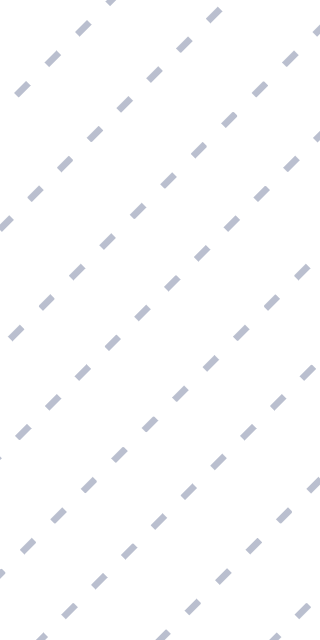
Give the GLSL for this pattern, as a Shadertoy shader.

```glsl
#define LINE_COUNT 8
#define LINE_STEP 0.1758
#define LINE_START vec2(0.1940, 0.1842)
#define ROW_PITCH vec2(0.04759, 0.04656)
#define ROW_START vec2(0.0443, 0.0234)
#define DASH_HALF vec2(0.0133, 0.00515)
#define CORNER_WEAR 0.0026
#define EDGE_SPLAY 0.0195
#define INK vec3(0.73, 0.75, 0.81)
#define PAPER vec3(1.0)

float hash(vec3 p) {
    p = fract(p * vec3(0.1031, 0.1030, 0.0973));
    p += dot(p, p.yzx + 33.33);
    return fract((p.x + p.y) * p.z);
}

float roundedBox(vec2 p, vec2 halfSize, float radius) {
    vec2 q = abs(p) - halfSize + radius;
    return length(max(q, 0.0)) + min(max(q.x, q.y), 0.0) - radius;
}

// Distance along x + y of a diagonal; the outermost ones drift outwards
float lineOffset(float index, float start) {
    float t = (index - 3.6) / 3.6;
    return start + index * LINE_STEP + EDGE_SPLAY * sign(t) * pow(abs(t), 7.0);
}

float dashDistance(vec2 p, float index) {
    // Even and odd diagonals have their own start and dash pitch
    bool odd = mod(index, 2.0) > 0.5;
    float offset = lineOffset(index, odd ? LINE_START.y : LINE_START.x);
    float pitch = odd ? ROW_PITCH.y : ROW_PITCH.x;
    float start = odd ? ROW_START.y : ROW_START.x;

    // Nearest dash, measured by height of the foot point on the diagonal
    float footY = 0.5 * (offset - p.x + p.y);
    float row = round((footY - start) / pitch);
    vec2 local = vec2((footY - start - row * pitch) * sqrt(2.0),
                      (p.x + p.y - offset) / sqrt(2.0));

    // Each corner is worn by its own amount
    float corner = step(0.0, local.x) + 2.0 * step(0.0, local.y);
    float wear = hash(vec3(index, row, corner) + 7.0);
    return roundedBox(local, DASH_HALF, CORNER_WEAR * wear * wear);
}

void mainImage(out vec4 fragColor, in vec2 fragCoord) {
    // Height units, measured down from the top left
    vec2 p = vec2(fragCoord.x, iResolution.y - fragCoord.y) / iResolution.y;
    float dist = 1.0;
    for (int i = 0; i < LINE_COUNT; i++) {
        dist = min(dist, dashDistance(p, float(i)));
    }
    float coverage = clamp(0.5 - dist * iResolution.y, 0.0, 1.0);
    fragColor = vec4(mix(PAPER, INK, coverage), 1.0);
}
```
